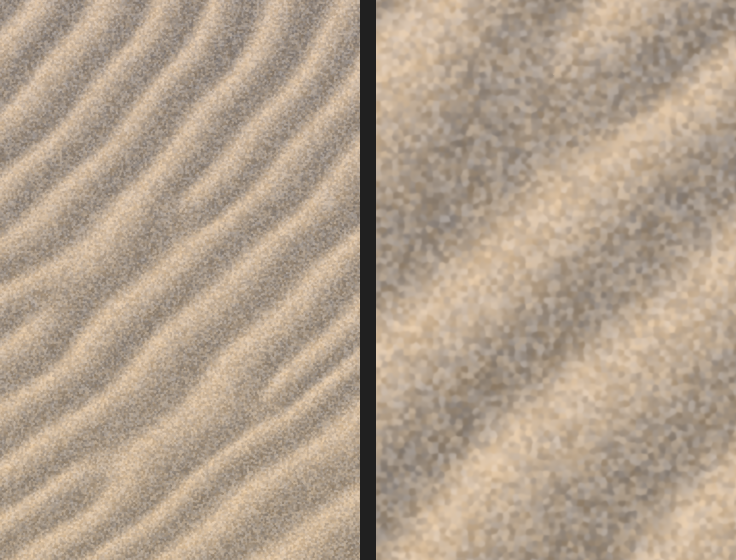
Left: the whole. Right: its middle third, enlarged.
Write a WebGL 1 fragment shader that draws this texture.

```glsl
precision highp float;
// Wind-rippled beach sand: slanting forked ridges covered in fine grains.

uniform vec2 u_resolution;

#define ROWS 9.4          // ripples down the left side
#define COLUMNS 9.1       // ripples per canvas height along the top
#define FANNING 3.4       // loss of COLUMNS towards the bottom
#define START 0.8         // phase at the upper left corner
#define WAVINESS 0.06     // sideways wander of the ridges
#define GRAINS 290.0      // sand grains per canvas height
#define GRAIN_TONE 0.18   // light and dark of the grains
#define GRAIN_HUE 0.04    // ochre to blue-grey of the grains
#define MOTTLE 0.14       // broader patches of tone
#define SHADE vec3(0.600, 0.549, 0.497)
#define CREST vec3(0.830, 0.739, 0.636)

const float TAU = 6.28318;

vec3 hash3(vec2 cell) {
  vec3 q = fract(cell.xyx * vec3(0.1031, 0.1030, 0.0973));
  q += dot(q, q.yxz + 33.33);
  return fract((q.xxy + q.yzz) * q.zyx);
}

// Soft cellular noise: x is tone, y is hue, both centred on zero
vec2 grainNoise(vec2 p) {
  vec2 cell = floor(p);
  vec2 sum = vec2(0.0);
  float total = 0.0;
  for (int j = -1; j <= 1; j++) {
    for (int i = -1; i <= 1; i++) {
      vec2 id = cell + vec2(float(i), float(j));
      vec3 h = hash3(id);
      vec2 d = id + 0.2 + 0.6 * hash3(id + 57.0).xy - p;
      float weight = exp(-4.0 * dot(d, d));
      sum += weight * (h.xy - 0.5);
      total += weight;
    }
  }
  return sum / total;
}

// Phase change between two ridge ends, where one ripple drops out
float forkPair(vec2 p, vec2 a, vec2 b) {
  vec2 u = p - a;
  vec2 v = p - b;
  return (atan(u.y, u.x) - atan(v.y, v.x)) / TAU;
}

// Flattens the relief around a ridge end
float flatten(vec2 p, vec2 end) {
  return smoothstep(0.0, 0.065, length(p - end));
}

// Light on the ripples, 0 in the trough and 1 on the crest
float rippleLight(vec2 p) {
  float down = 1.0 - p.y;
  float phase = ROWS * down + (COLUMNS - FANNING * down) * p.x - START;
  phase += 0.45 * smoothstep(8.9, 10.0, phase) + 0.35 * exp(-12.0 * down);

  // Layered sines bend the ridges
  phase += WAVINESS * (sin(17.0 * p.x - 13.0 * p.y + 1.0)
         + 0.7 * sin(29.0 * p.y + 9.0 * p.x)
         + 0.4 * sin(47.0 * p.x - 31.0 * p.y));

  // Two pairs of forks
  vec2 lowA = vec2(0.17, 0.154);
  vec2 lowB = vec2(0.47, 0.28);
  vec2 midA = vec2(0.09, 0.453);
  vec2 midB = vec2(0.32, 0.622);
  phase += forkPair(p, lowA, lowB) + forkPair(p, midA, midB);

  // Steep rise to the crest, slow fall into shade
  float t = fract(phase);
  float light = 1.0 - smoothstep(0.0, 0.58, t) + smoothstep(0.7, 1.0, t);
  float fromCrest = min(t, 1.0 - t);
  light += 0.1 * exp(-120.0 * fromCrest * fromCrest);

  // Relief varies along the ridges and softens towards the bottom
  float relief = mix(0.85, 1.0, p.y);
  relief *= 0.92 + 0.12 * sin(11.0 * p.x + 7.0 * p.y) * sin(15.0 * p.y - 6.0 * p.x);
  float ends = flatten(p, lowA) * flatten(p, lowB) * flatten(p, midA) * flatten(p, midB);
  return mix(0.5, light, relief * mix(0.35, 1.0, ends));
}

void main() {
  vec2 p = gl_FragCoord.xy / u_resolution.y;
  float light = rippleLight(p);

  // Fine grains over broader mottling
  vec2 grain = grainNoise(p * GRAINS);
  vec2 mottle = grainNoise(p * GRAINS * 0.37 + 19.0);
  light += MOTTLE * mottle.x;

  vec3 color = mix(SHADE, CREST, light);
  color += GRAIN_TONE * grain.x * mix(1.1, 0.8, light);
  color += GRAIN_HUE * (grain.y + 0.5 * mottle.y) * vec3(0.8, 0.1, -1.0);

  // Cooler shade at the top, warmer sand below
  color += (p.y - 0.5) * vec3(-0.03, -0.02, 0.005);
  gl_FragColor = vec4(clamp(color, 0.0, 1.0), 1.0);
}
```
